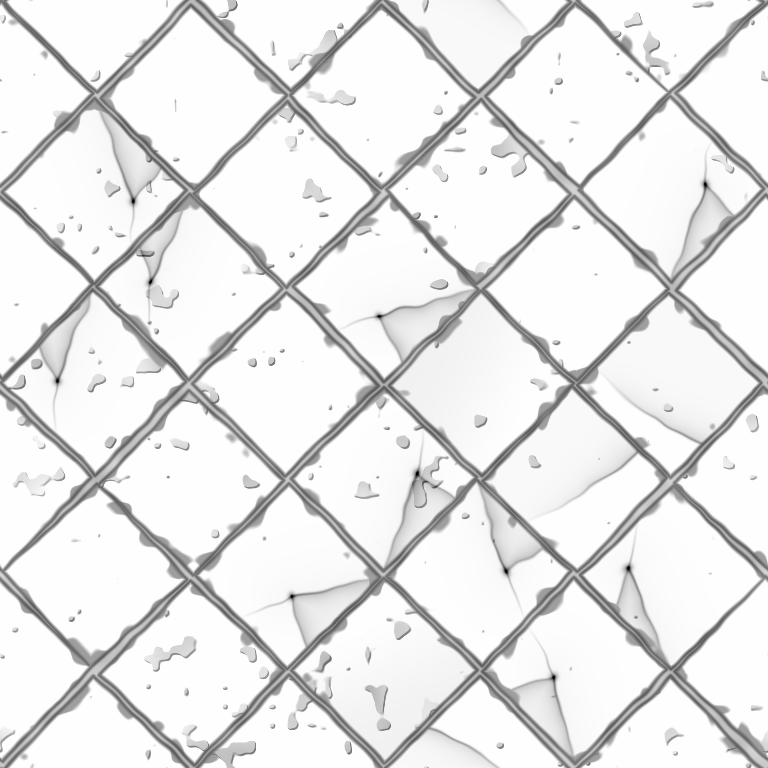
This texture map is drawn by a three.js fragment shader. Its source:

```glsl
// Seamless worn white diamond tiles with grey joints, chipped edges, cracks and flaked glaze.
varying vec2 vUv;

const float REPEATS = 4.0;       // diamonds across and down
const float HALF_TILE = 0.480;   // half side of a tile, joint excluded
const float TURN = 0.075;        // range of tile rotation
const float SHIFT = 0.036;       // range of tile displacement
const float EDGE_WOBBLE = 0.020;
const float SOFT = 0.010;        // edge smoothing in tile units
const float WEDGE_SHARE = 0.20;  // tiles with a broken wedge
const float ARC_SHARE = 0.30;    // upper bound for tiles with a curved crack
const float GLAZE = 0.997;
const float JOINT_DARK = 0.38;
const float JOINT_LIGHT = 0.77;
const float CHIP_TONE = 0.62;
const vec2 RELIEF = vec2(0.0018, -0.0022);

float hash(vec2 p) {
  vec3 q = fract(p.xyx * 0.1031);
  q += dot(q, q.yzx + 33.33);
  return fract((q.x + q.y) * q.z);
}

// Value noise that wraps after n cells
float noise(vec2 p, float n) {
  p *= n;
  vec2 i = floor(p), f = fract(p);
  f = f * f * (3.0 - 2.0 * f);
  vec2 a = mod(i, n), b = mod(i + 1.0, n);
  return mix(mix(hash(a), hash(vec2(b.x, a.y)), f.x),
             mix(hash(vec2(a.x, b.y)), hash(b), f.x), f.y);
}

float box(vec2 q, float h) {
  vec2 d = abs(q) - h;
  return length(max(d, 0.0)) + min(max(d.x, d.y), 0.0);
}

float cross2(vec2 a, vec2 b) { return a.x * b.y - a.y * b.x; }

// Distance to a segment in x, position along it in y
vec2 segment(vec2 q, vec2 a, vec2 b) {
  float t = clamp(dot(q - a, b - a) / dot(b - a, b - a), 0.0, 1.0);
  return vec2(length(q - mix(a, b, t)), t);
}

float stroke(float d, float w) { return exp(-d * d / (w * w)); }

// Darkness added by cracks and tilted fragments
float cracks(vec2 q, vec2 id) {
  float kind = hash(id + 11.0), r = hash(id + 23.0), s = hash(id + 37.0);
  if (hash(id + 41.0) < 0.5) q = q.yx;
  q *= vec2(hash(id + 53.0) < 0.5 ? -1.0 : 1.0, hash(id + 67.0) < 0.5 ? -1.0 : 1.0);
  if (kind < WEDGE_SHARE) {
    vec2 corner = vec2(-0.48), tip = vec2(0.08 + 0.22 * r, -0.24 + 0.14 * s);
    vec2 foot = vec2(0.02 + 0.3 * s, -0.5);
    vec2 a = segment(q, corner, tip), b = segment(q, tip, foot);
    vec2 c = segment(q, tip, vec2(0.5, 0.15 * r));
    float inside = smoothstep(-SOFT, SOFT, -cross2(normalize(tip - corner), q - corner))
                 * smoothstep(-SOFT, SOFT, -cross2(normalize(foot - tip), q - tip));
    float dark = inside * (0.05 + 0.2 * exp(-min(a.x, b.x) / 0.06));
    dark += stroke(a.x, 0.011) * (0.05 + 0.3 * a.y) + stroke(b.x, 0.011) * 0.15;
    dark += stroke(c.x, 0.009) * 0.25 * (1.0 - c.y);
    dark += 0.45 * stroke(length(q - tip), 0.03);
    return dark + 0.03 * (1.0 - inside) * exp(-a.x / 0.2);
  }
  if (kind < ARC_SHARE) {
    float d = q.x - 0.05 - 0.28 * r + (s - 0.5) * 0.5 * q.y + 0.25 * q.y * q.y;
    float side = 1.0 - smoothstep(-SOFT, SOFT, d);
    float fade = smoothstep(-0.6, 0.4, q.y);
    return fade * (0.3 * stroke(d, 0.012) + side * 0.15 * exp(-abs(d) / 0.08)) + 0.02 * side;
  }
  return 0.05 * step(0.85, r) * smoothstep(-0.5, 0.5, q.x + 0.4 * q.y);
}

float flakes(vec2 p) { return 0.6 * noise(p, 40.0) + 0.4 * noise(p + 0.37, 80.0); }

void main() {
  vec2 p = vUv;
  vec2 grid = REPEATS * vec2(p.x + p.y, p.x - p.y);
  vec2 wobble = vec2(noise(p, 40.0), noise(p + 0.43, 40.0)) - 0.5;

  // Nearest of the slightly turned and shifted tiles
  float d = 10.0;
  vec2 local = vec2(0.0), id = vec2(0.0);
  for (int y = -1; y <= 1; y++) {
    for (int x = -1; x <= 1; x++) {
      vec2 cell = floor(grid) + vec2(float(x), float(y));
      vec2 key = mod(vec2(cell.x + cell.y + 1.0, cell.x - cell.y) + 0.5, 2.0 * REPEATS);
      key = floor(key);
      float turn = TURN * (hash(key + 3.0) - 0.5);
      vec2 q = grid - cell - 0.5 - SHIFT * (vec2(hash(key + 5.0), hash(key + 7.0)) - 0.5);
      q += turn * vec2(-q.y, q.x) + EDGE_WOBBLE * wobble;
      float dist = box(q, HALF_TILE);
      if (dist < d) { d = dist; local = q; id = key; }
    }
  }

  // Glaze with cracks
  float tone = GLAZE - cracks(local + 0.025 * wobble, id);

  // Flaked patches, denser on worn tiles, with a dark rim on one side
  float wear = smoothstep(0.35, 0.9, hash(id + 71.0)) * smoothstep(0.25, 0.7, noise(p + 0.19, 10.0));
  float limit = mix(0.85, 0.62, wear);
  float hole = smoothstep(-0.015, 0.025, flakes(p) - limit);
  float beyond = smoothstep(-0.015, 0.025, flakes(p + RELIEF) - limit);
  tone -= hole * mix(0.02, 0.28, noise(p + 0.61, 24.0)) + 0.3 * max(hole - beyond, 0.0);

  // Small chips along the tile edges, paler towards their rim
  float chip = d + 0.06 * smoothstep(0.6, 0.95, noise(p + 0.77, 46.0));
  tone = min(tone, mix(GLAZE, CHIP_TONE, smoothstep(-0.026, 0.012, chip)));

  // Joints: dark along the tile edges, lighter where they open up
  float joint = mix(JOINT_DARK, JOINT_LIGHT, smoothstep(0.0, 0.026, d));
  joint += 0.14 * (noise(p + 0.29, 48.0) - 0.5);
  tone = mix(tone, joint, smoothstep(-0.026, 0.008, d));
  gl_FragColor = vec4(vec3(clamp(tone, 0.0, 1.0)), 1.0);
}
```
